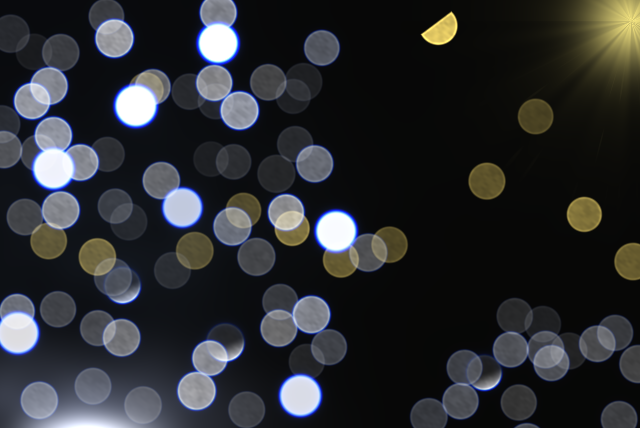
A Shadertoy shader for this background:

```glsl
vec4 hash4(float n) {
    vec4 q = fract(n * vec4(0.1031, 0.1130, 0.0973, 0.1099) + 0.37);
    q += dot(q, q.wzxy + 33.33);
    return fract((q.xxyz + q.yzzw) * q.zywx);
}

float hash(vec2 p) {
    vec3 q = fract(p.xyx * 0.1031);
    q += dot(q, q.yzx + 33.33);
    return fract((q.x + q.y) * q.z);
}

float noise(vec2 p) {
    vec2 cell = floor(p), f = fract(p);
    f = f * f * (3.0 - 2.0 * f);
    return mix(mix(hash(cell), hash(cell + vec2(1, 0)), f.x),
               mix(hash(cell + vec2(0, 1)), hash(cell + 1.0), f.x), f.y);
}

float glow(vec2 p, vec2 center, vec2 size) {
    vec2 q = (p - center) / size;
    return exp(-dot(q, q));
}

vec3 screenBlend(vec3 base, vec3 light) {
    return base + clamp(light, 0.0, 1.0) * (1.0 - base);
}

// Dark room with a cold haze at lower left and a warm lamp at upper right
vec3 backdrop(vec2 p, float aspect) {
    float cloud = noise(p * 5.0) * 0.6 + noise(p * 11.0) * 0.4;
    vec3 col = mix(vec3(0.035, 0.04, 0.05), vec3(0.025, 0.026, 0.024), smoothstep(0.2, 1.0, p.x));
    col += vec3(0.05, 0.065, 0.085) * cloud * glow(p, vec2(0.3, 0.5), vec2(0.4, 0.25));
    col += vec3(0.34, 0.36, 0.43) * (0.5 + 0.7 * cloud) * glow(p, vec2(0.16, 0.0), vec2(0.34, 0.15));
    col += vec3(0.95) * glow(p, vec2(0.21, -0.03), vec2(0.12, 0.05));

    vec2 lamp = p - vec2(aspect - 0.02, 0.95);
    float angle = atan(lamp.y, lamp.x);
    float rays = 0.65 + 0.6 * noise(vec2(angle * 9.0, 2.0));
    float reach = length(lamp);
    col += vec3(0.55, 0.52, 0.32) * exp(-reach * reach * 90.0);
    col += vec3(0.34, 0.31, 0.14) * rays * exp(-reach * 9.0);
    float streak = smoothstep(0.72, 0.95, noise(vec2(angle * 28.0, reach * 7.0)));
    col += vec3(0.12, 0.11, 0.06) * streak * glow(p, vec2(aspect - 0.14, 0.7), vec2(0.12, 0.1));
    return col;
}

void mainImage(out vec4 fragColor, in vec2 fragCoord) {
    vec2 p = fragCoord / iResolution.y;
    float aspect = iResolution.x / iResolution.y;
    float soft = max(0.0025, 0.8 / iResolution.y);
    vec3 col = backdrop(p, aspect);
    float grain = 0.86 + 0.16 * noise(mat2(0.8, 0.6, -0.6, 0.8) * p * vec2(90, 160))
                + 0.12 * noise(p * 45.0);

    // Out of focus lights, mostly in overlapping pairs
    for (int i = 0; i < 92; i++) {
        float n = float(i);
        vec4 h = hash4(n + 1.0);
        float pair = floor(n / 2.0);
        vec2 spread = fract(0.5 + pair * vec2(0.7549, 0.5698));
        bool right = i >= 74;
        bool gold = i % 7 == 3;
        bool white = i % 10 == 0 && !right && !gold;
        bool crescent = i % 37 == 11 && !gold;
        bool cut = i == 59;

        vec2 center = right ? vec2(0.66 + 0.32 * spread.x, 0.02 + 0.28 * spread.y)
                            : vec2(0.57 * spread.x, 0.03 + 0.97 * spread.y);
        center.x *= aspect;
        if (i % 2 == 1) {
            float turn = 6.2832 * h.z;
            center += (0.045 + 0.05 * h.w) * vec2(cos(turn), sin(turn));
        }
        if (gold) center = vec2(aspect * (n + 4.0) / 92.0, cut ? 0.94 : 0.3 + 0.65 * h.y);

        // Tint and brightness of each kind of light
        float level = 0.06 + 0.19 * h.x;
        if (i % 5 == 1 || i % 5 == 4) level = right ? 0.22 + 0.1 * h.x : 0.28 + 0.3 * h.x;
        if (white) level = 0.78 + 0.35 * h.x;
        if (crescent) level = 0.55;
        vec3 tint = mix(vec3(0.93, 0.97, 1.08), vec3(1.0, 0.99, 0.99), h.y);
        if (gold) {
            level = cut ? 0.85 : 0.24 + 0.26 * h.x;
            tint = vec3(1.0, 0.88, 0.42);
        }

        // Disc with a thin rim and a blue fringe
        vec2 q = p - center;
        float radius = 0.041 + 0.004 * h.w + (white ? 0.003 : 0.0);
        float d = length(q) - radius;
        if (cut) d = max(d, dot(q, vec2(-0.6, 0.8)) - 0.008);
        float fringe = gold ? 0.0 : 0.0045 * level;
        float edge = soft + (white ? 0.002 : 0.0);
        vec3 mask = 1.0 - smoothstep(-edge, edge, d - fringe * vec3(-0.3, 0.0, 1.0));
        float rim = exp(-pow((d + 0.003) / 0.0025, 2.0));
        float shade = white ? 1.0 : grain * (1.0 + 0.25 * rim);
        if (crescent) shade *= mix(0.18, 1.3, smoothstep(0.0, 0.045, dot(q, vec2(0.35, -0.94))));
        vec3 light = tint * level * shade * mask;
        if (!gold) light += vec3(0.05, 0.1, 0.32) * level * level * exp(-abs(d) * 150.0);
        col = screenBlend(col, light);
    }
    fragColor = vec4(clamp(col, 0.0, 1.0), 1.0);
}
```
